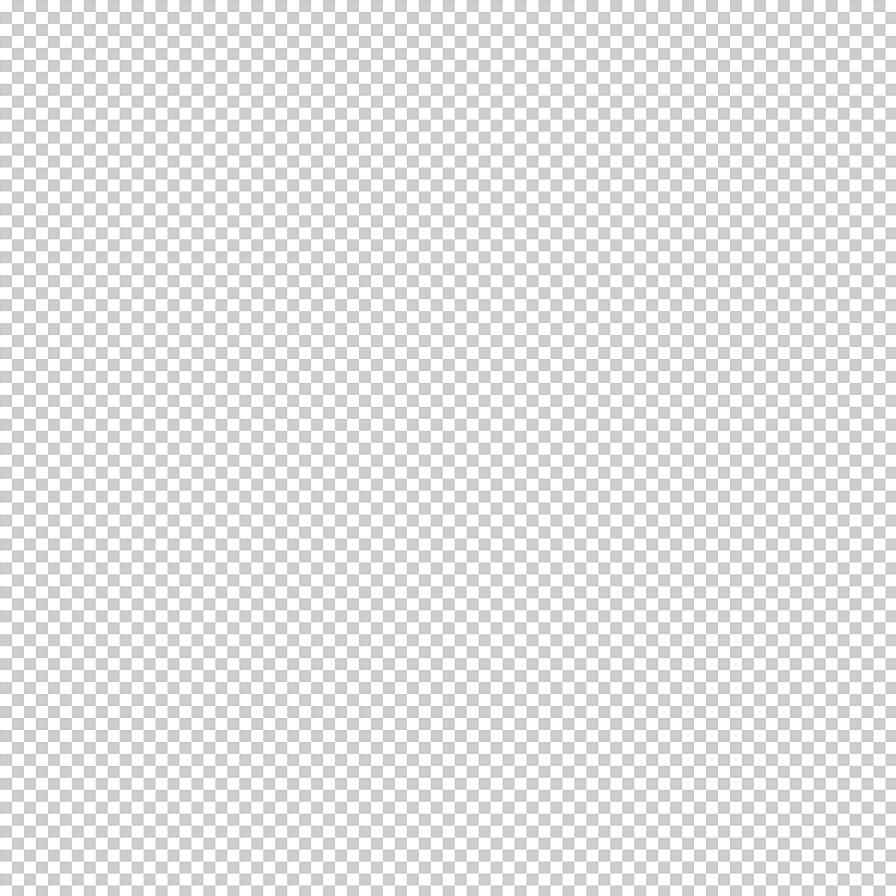
This pattern is drawn by a Shadertoy shader. Its source:

```glsl
// Fine checkerboard of white and light grey squares, laid out from the top left.
// Two triangle waves give signed distances to the cell edges; each is box-filtered
// over one pixel, and their product is the smooth parity of the cell.

#define CELLS 74.875      // squares along one side of the canvas
#define RIM_START 0.08    // distance from the cell edge, in cells
#define RIM_END 0.20
#define WHITE vec3(1.0)
#define GREY_CORE vec3(0.806)
#define GREY_RIM vec3(0.782)

// Signed distance to the nearest cell edge on each axis, flipping sign per cell.
vec2 edgeDistance(vec2 p) {
    return 0.5 - abs(mod(p + 0.5, 2.0) - 1.0);
}

void mainImage(out vec4 fragColor, in vec2 fragCoord) {
    // Cell coordinates, with the origin at the top left
    float pixelSize = CELLS / iResolution.y;
    vec2 p = vec2(fragCoord.x, iResolution.y - fragCoord.y) * pixelSize;

    // Antialiased parity: +1 on white cells, -1 on grey cells
    vec2 edge = edgeDistance(p);
    vec2 wave = clamp(2.0 * edge / pixelSize, -1.0, 1.0);
    float whiteness = 0.5 + 0.5 * wave.x * wave.y;

    // Grey squares are faintly darker near their border
    float inset = min(abs(edge.x), abs(edge.y));
    vec3 grey = mix(GREY_RIM, GREY_CORE, smoothstep(RIM_START, RIM_END, inset));

    fragColor = vec4(mix(grey, WHITE, whiteness), 1.0);
}
```
